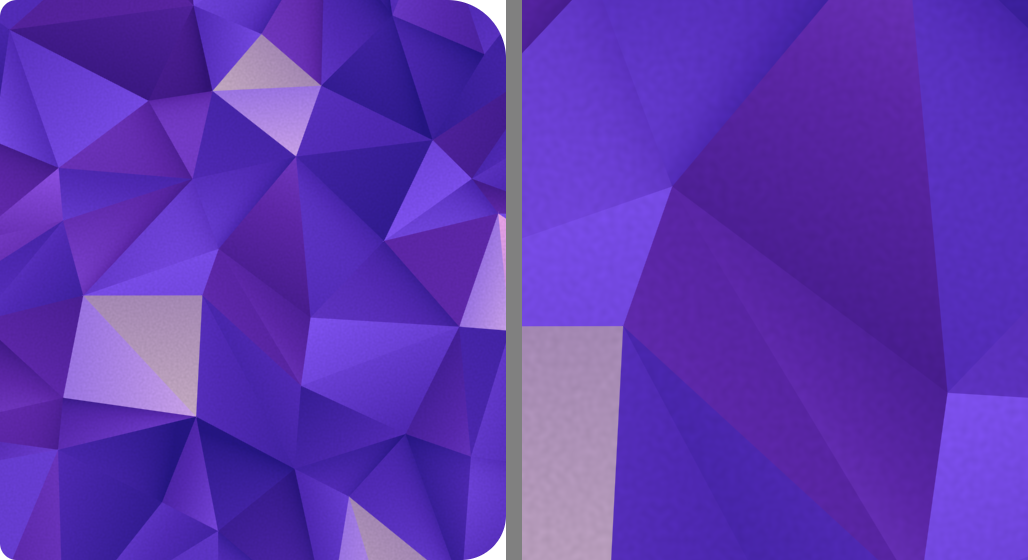
Left, the full canvas; right, a detail of the centre.
Give the GLSL for this background, as a Shadertoy shader.

```glsl
vec3 hash3(vec2 p) {
    vec3 q = fract(p.xyx * vec3(0.1031, 0.1030, 0.0973));
    q += dot(q, q.yxz + 33.33);
    return fract((q.xxy + q.yzz) * q.zyx);
}

float cornerSlope(vec2 cell, vec2 corner, vec2 f) {
    return dot(hash3(cell + corner).xy * 2.0 - 1.0, f - corner);
}

float gradientNoise(vec2 p) {
    vec2 cell = floor(p), f = p - cell;
    vec2 u = f * f * f * (f * (f * 6.0 - 15.0) + 10.0);
    vec2 o = vec2(0.0, 1.0);
    return mix(mix(cornerSlope(cell, o.xx, f), cornerSlope(cell, o.yx, f), u.x),
               mix(cornerSlope(cell, o.xy, f), cornerSlope(cell, o.yy, f), u.x), u.y);
}

float cross2(vec2 a, vec2 b) {
    return a.x * b.y - a.y * b.x;
}

float doubleArea(vec2 a, vec2 b, vec2 c) {
    return cross2(b - a, c - a);
}

vec2 meshVertex(vec2 id, float jitter) {
    return id + jitter * (hash3(id + 61.0).xy * 2.0 - 1.0);
}

// Tone runs from -1 (shadow) through 0 to 1 (lit)
vec3 violetRamp(float tone) {
    vec3 shadow = vec3(0.18, 0.10, 0.55);
    vec3 middle = vec3(0.31, 0.16, 0.70);
    vec3 lit = vec3(0.46, 0.29, 0.89);
    return tone < 0.0 ? mix(middle, shadow, min(-tone, 1.3))
                      : mix(middle, lit, min(tone, 1.4));
}

vec3 violetFacet(vec3 bary, vec2 seed) {
    vec3 trait = hash3(seed + 7.3);
    vec3 cornerTone = hash3(seed + 29.7) - 0.5;
    float tone = (trait.x - 0.45) * 1.4 + 1.2 * dot(bary, cornerTone);
    // Soft shadow falling from one edge
    tone -= step(trait.y, 0.45) * 0.75 * exp(-6.0 * bary.x);
    vec3 plumTint = vec3(0.05, -0.01, -0.05) * smoothstep(0.55, 0.9, trait.z);
    return violetRamp(tone) + plumTint;
}

vec3 paleFacet(vec3 bary, vec2 seed, float warm) {
    vec3 lavender = mix(vec3(0.60, 0.45, 0.88), vec3(0.78, 0.63, 0.90), bary.y);
    vec3 dusty = mix(vec3(0.64, 0.53, 0.70), vec3(0.76, 0.66, 0.75), bary.x);
    vec3 pink = mix(vec3(0.72, 0.53, 0.87), vec3(0.90, 0.63, 0.89), bary.z);
    vec3 cream = mix(vec3(0.80, 0.71, 0.79), vec3(0.95, 0.88, 0.91), bary.y);
    float pick = hash3(seed + 83.1).z;
    vec3 warmTone = pick < 0.4 ? dusty : (pick < 0.7 ? pink : cream);
    return mix(lavender, warmTone, warm);
}

// Colour weighted by coverage; corners run counterclockwise
vec4 facet(vec2 p, vec2 a, vec2 b, vec2 c, vec2 id, float side, float pixel) {
    vec3 lengths = vec3(length(c - b), length(a - c), length(b - a));
    vec3 areas = vec3(doubleArea(b, c, p), doubleArea(c, a, p), doubleArea(a, b, p));
    vec3 inside = areas / lengths;
    float nearest = min(inside.x, min(inside.y, inside.z));
    float coverage = clamp(0.5 + nearest / pixel, 0.0, 1.0);
    if (coverage <= 0.0) return vec4(0.0);
    vec3 bary = clamp(areas / doubleArea(a, b, c), 0.0, 1.0);
    vec2 seed = id + side * vec2(113.0, 57.0);
    bool pale = mod(id.x + 3.0 * id.y, 9.0) < 0.5;
    vec3 color = pale ? paleFacet(bary, seed, side) : violetFacet(bary, seed);
    return vec4(color, 1.0) * coverage;
}

// Jittered grid, each cell split along its better diagonal
vec3 facetMesh(vec2 p, float jitter, float pixel) {
    vec4 sum = vec4(0.0);
    for (int y = -1; y <= 1; y++) {
        for (int x = -1; x <= 1; x++) {
            vec2 id = floor(p) + vec2(x, y);
            vec2 a = meshVertex(id, jitter);
            vec2 b = meshVertex(id + vec2(1.0, 0.0), jitter);
            vec2 c = meshVertex(id + vec2(1.0, 1.0), jitter);
            vec2 d = meshVertex(id + vec2(0.0, 1.0), jitter);
            float splitAC = min(doubleArea(a, b, c), doubleArea(a, c, d));
            float splitBD = min(doubleArea(a, b, d), doubleArea(b, c, d));
            bool useAC = splitAC > splitBD;
            sum += facet(p, a, b, useAC ? c : d, id, 0.0, pixel);
            sum += facet(p, useAC ? a : b, c, d, id, 1.0, pixel);
        }
    }
    return sum.rgb / max(sum.a, 0.001);
}

float roundedBox(vec2 p, vec2 halfSize, float radius) {
    vec2 q = abs(p) - halfSize + radius;
    return length(max(q, 0.0)) + min(max(q.x, q.y), 0.0) - radius;
}

void mainImage(out vec4 fragColor, in vec2 fragCoord) {
    vec2 uv = fragCoord / iResolution.y;
    vec2 halfSize = 0.5 * iResolution.xy / iResolution.y;
    float pixel = 1.0 / iResolution.y;

    // Tilted faceted surface
    float scale = 5.7, angle = 0.45;
    mat2 tilt = mat2(cos(angle), sin(angle), -sin(angle), cos(angle));
    vec3 color = facetMesh(tilt * uv * scale + 12.0, 0.42, 1.3 * scale * pixel);

    // Fine paper grain
    color *= 1.0 + 0.06 * gradientNoise(uv * 210.0);

    // White rounded corners, wider on the right
    vec2 p = uv - halfSize;
    float radius = p.x < 0.0 ? 0.03 : (p.y > 0.0 ? 0.105 : 0.08);
    float outside = clamp(0.5 + roundedBox(p, halfSize, radius) / pixel, 0.0, 1.0);
    fragColor = vec4(mix(color, vec3(1.0), outside), 1.0);
}
```
